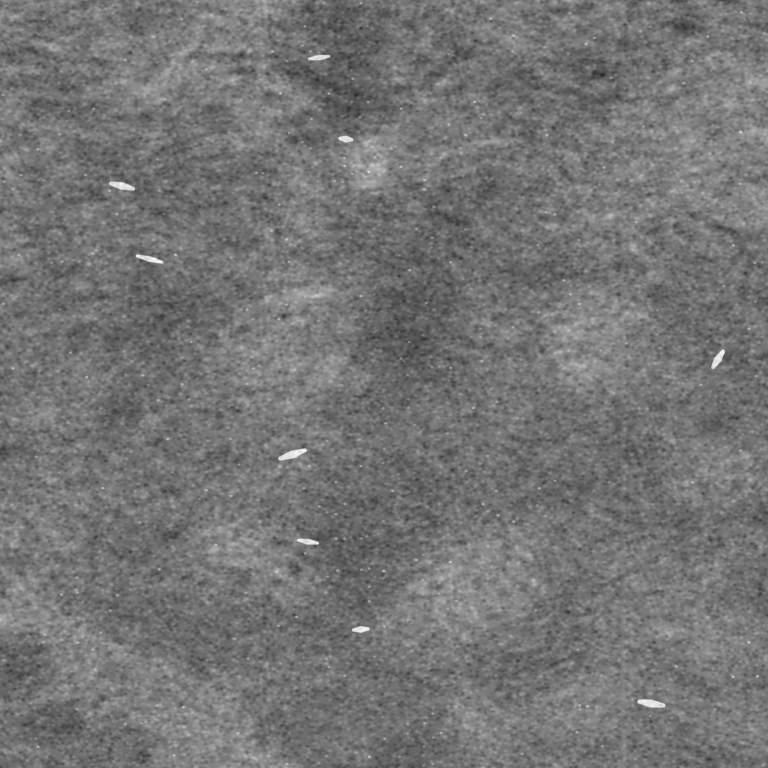
Write a WebGL 2 fragment shader that draws this texture.

```glsl
#version 300 es
precision highp float;
// Weathered grey ground: fine grain, flat ripples that grow stronger upward,
// pale worn patches, a winding dark seam, tiny specks and a few white chips.
// All tone variation comes from soft cellular noise at several scales.

uniform vec2 u_resolution;
out vec4 fragColor;

vec3 hash3(vec2 p) {
    vec3 q = fract(p.xyx * vec3(0.1031, 0.1030, 0.0973));
    q += dot(q, q.yxz + 33.33);
    return fract((q.xxy + q.yzz) * q.zyx);
}

// Signed cellular noise: one soft light or dark blob per jittered cell
float cellNoise(vec2 p) {
    vec2 cell = floor(p);
    float sum = 0.0;
    for (int j = -1; j <= 1; j++) {
        for (int i = -1; i <= 1; i++) {
            vec2 id = cell + vec2(i, j);
            vec3 h = hash3(id);
            vec2 d = id + h.xy - p;
            float k = max(0.0, 1.0 - dot(d, d));
            sum += (2.0 * h.z - 1.0) * k * k * k;
        }
    }
    return sum;
}

// Horizontal position of the dark seam at height y
float seamCentre(float y) {
    return 0.49 + 0.05 * sin(11.0 * y - 4.7) + 0.012 * sin(31.0 * y);
}

// Sparse round bright specks, one candidate per cell
float specks(vec2 uv, float chance) {
    vec2 p = uv * 95.0;
    vec3 h = hash3(floor(p) + 71.0);
    float d = length((fract(p) - 0.25 - 0.5 * h.xy) * vec2(0.8, 1.0));
    float on = step(h.z, chance);
    return on * (0.4 + 0.6 * h.x) * (1.0 - smoothstep(0.06, 0.24, d));
}

// Tapered chip around the origin, lying along direction dir
float chip(vec2 p, vec2 dir, float halfLength, float radius, float soft) {
    float along = dot(p, dir);
    float across = dot(p, vec2(-dir.y, dir.x));
    float t = clamp(along, -halfLength, halfLength);
    float taper = 1.0 - 0.5 * abs(t) / halfLength;
    float d = length(vec2(along - t, across)) - radius * taper;
    return 1.0 - smoothstep(-soft, soft, d);
}

// Chips spread over the height, most of them close to the seam
float chips(vec2 uv, float soft) {
    float cover = 0.0;
    for (int i = 0; i < 9; i++) {
        vec3 h = hash3(vec2(float(i) * 7.0 + 3.0, 19.0));
        vec3 g = hash3(vec2(float(i) * 5.0 + 1.0, 43.0));
        float y = (float(i) + h.x) / 9.0;
        float side = 2.0 * h.y - 1.0;
        float x = seamCentre(y) + 0.06 * side + 0.36 * side * side * side;
        float angle = -0.25 + 1.6 * pow(2.0 * h.z - 1.0, 3.0);
        float size = mix(0.3, 1.0, g.x);
        cover = max(cover, chip(uv - vec2(x, y), vec2(cos(angle), sin(angle)),
            0.019 * size, 0.0035 + 0.003 * g.y * size, soft));
    }
    return cover;
}

void main() {
    vec2 uv = gl_FragCoord.xy / u_resolution;
    float soft = max(0.0012, 0.7 / u_resolution.y);
    float far = smoothstep(0.3, 0.95, uv.y);

    // Layered sines bend the larger shapes
    vec2 bend = uv + 0.012 * vec2(sin(uv.y * 23.0 + 3.0 * sin(uv.x * 9.0)),
                                  sin(uv.x * 19.0 + 2.0 * sin(uv.y * 13.0)));

    // Broad tone, smudges, ripples, clumps and grain
    float smudge = cellNoise(bend * vec2(10.0, 15.0) + 31.0);
    float clump = cellNoise(bend * vec2(75.0, 125.0) + 57.0);
    float grain = cellNoise(uv * vec2(200.0, 250.0) + 11.0);
    float ripple = cellNoise(bend * vec2(34.0, 88.0) + 83.0);
    float tone = 0.447 + 0.04 * cellNoise(bend * 4.0 + 5.0) + 0.045 * smudge;
    tone += (0.025 + 0.055 * far) * ripple + 0.065 * clump + 0.1 * grain;

    // Pale worn patches with crumbly borders
    float worn = cellNoise(bend * vec2(5.5, 6.5) + 17.0);
    worn += 0.22 * smudge + 0.12 * clump;
    tone += 0.085 * smoothstep(0.2, 0.65, worn) * (1.0 - 0.5 * far);

    // Small dark hollows
    float hollow = cellNoise(bend * vec2(12.0, 22.0) + 101.0) + 0.25 * clump;
    tone -= 0.07 * smoothstep(0.5, 0.95, hollow);

    // Dark seam, broken up along its length
    float offset = (uv.x - seamCentre(uv.y) + 0.02 * smudge) / 0.05;
    float seam = exp(-offset * offset) * (0.65 + 0.35 * sin(uv.y * 22.0 - 11.0));
    tone -= 0.085 * seam * (1.0 + 0.5 * clump);

    // Bright specks, denser in the seam, then the chips on top
    tone += 0.26 * specks(uv, 0.03 + 0.12 * seam);
    tone = mix(tone, 0.9 + 0.08 * grain, chips(uv, soft));

    fragColor = vec4(vec3(clamp(tone, 0.0, 1.0)), 1.0);
}
```
